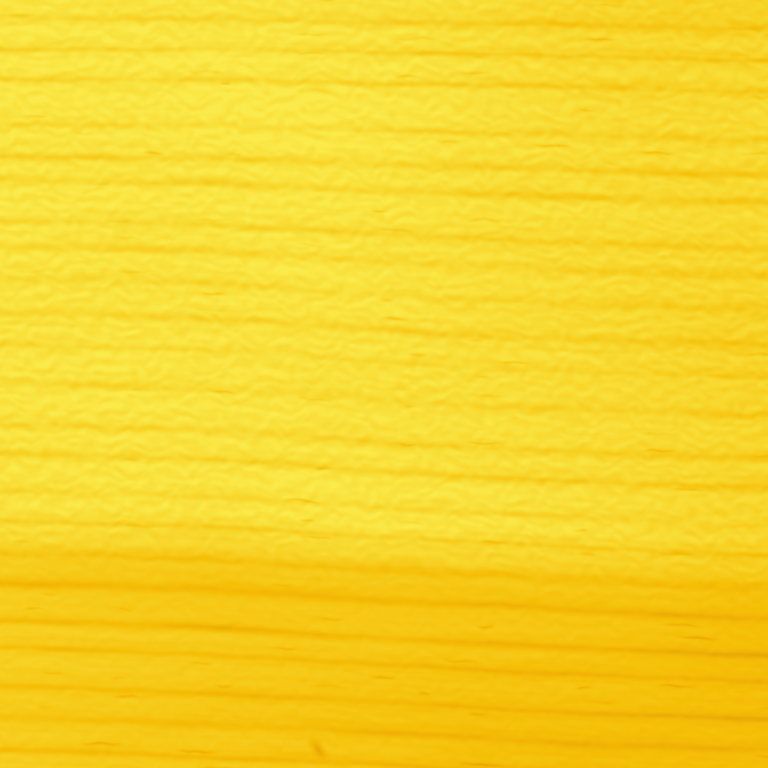
Give the GLSL for this texture, as a Shadertoy shader.

```glsl
// Yellow stained softwood: soft growth rings run across a sunlit board, over a
// darker lower band. Rings are jittered stripes in warped grain coordinates;
// gradient noise adds slanted surface relief, fibres and short dark flecks.

const vec3 UMBER = vec3(0.76, 0.50, 0.03);
const vec3 DEEP  = vec3(0.95, 0.71, 0.02);
const vec3 GOLD  = vec3(0.96, 0.75, 0.03);
const vec3 LIGHT = vec3(0.98, 0.91, 0.28);

const float RING_COUNT  = 23.0;   // rings over the canvas height
const float RING_JITTER = 0.42;   // shift of a ring inside its cell
const float RING_DEPTH  = 0.40;   // tone lost at a ring
const float BAND_EDGE   = 0.295;  // height of the darker band
const float BAND_BLUR   = 0.055;  // half width of its upper edge
const float RELIEF      = 0.21;   // strength of the rough surface
const float FIBRE       = 0.07;   // strength of the long fibres
const vec2  FLECK_CELL  = vec2(0.12, 0.022);
const float FLECK_SHARE = 0.24;   // share of cells holding a fleck
const vec2  SPECK_POS   = vec2(0.414, 0.025);

float hash(vec2 p) {
    vec3 q = fract(p.xyx * vec3(0.1031, 0.1030, 0.0973));
    q += dot(q, q.yzx + 33.33);
    return fract((q.x + q.y) * q.z);
}

float cornerSlope(vec2 cell, vec2 offset) {
    float angle = 6.2832 * hash(cell);
    return dot(vec2(cos(angle), sin(angle)), offset);
}

// Gradient noise, about -0.7 to 0.7
float gradientNoise(vec2 p) {
    vec2 i = floor(p), f = p - i;
    vec2 u = f * f * f * (f * (f * 6.0 - 15.0) + 10.0);
    vec2 e = vec2(1.0, 0.0);
    float low  = mix(cornerSlope(i, f), cornerSlope(i + e, f - e), u.x);
    float high = mix(cornerSlope(i + e.yx, f - e.yx), cornerSlope(i + 1.0, f - 1.0), u.x);
    return mix(low, high, u.y);
}

// Straightens the grain, which sinks towards the right
vec2 grainSpace(vec2 uv) {
    float drop = mix(0.044, 0.012, smoothstep(0.5, 1.0, uv.y));
    float sag = mix(uv.x, smoothstep(0.0, 1.0, uv.x), 0.6);
    float wave = 0.006 * gradientNoise(uv * vec2(2.5, 4.0) + 7.0)
               + 0.0020 * gradientNoise(uv * vec2(13.0, 12.0) + 31.0);
    return vec2(uv.x, uv.y + drop * sag + wave);
}

// Dark late wood: a soft core with a broader shade above it
float rings(vec2 grain, float count, float seed) {
    float y = grain.y * count, shade = 0.0;
    for (int k = -1; k <= 1; k++) {
        float id = floor(y) + float(k);
        float d = y - id - 0.5 - RING_JITTER * (hash(vec2(id, seed)) - 0.5);
        float width = mix(0.075, 0.125, hash(vec2(id, seed + 5.0)));
        float weight = mix(0.55, 0.90, hash(vec2(id, seed + 9.0)));
        weight *= 1.0 + 0.7 * gradientNoise(vec2(grain.x * 5.0, id * 3.7 + seed));
        float core = exp(-d * d / (width * width));
        float spread = d > 0.0 ? 0.28 : 0.16;
        float halo = exp(-d * d / (spread * spread));
        shade += weight * (0.62 * core + 0.33 * halo);
    }
    return shade;
}

// Short thin strokes along the grain, gathered in some parts of the board
float flecks(vec2 grain) {
    vec2 p = grain / FLECK_CELL;
    p.x += 0.5 * hash(vec2(floor(p.y), 3.0));
    vec2 id = floor(p);
    float share = FLECK_SHARE * (1.0 + 1.6 * gradientNoise(id * 0.37));
    float present = step(hash(id + 17.0), share);
    float reach = mix(0.08, 0.30, hash(id + 41.0));
    vec2 center = vec2(mix(0.32, 0.68, hash(id + 59.0)), mix(0.3, 0.7, hash(id + 73.0)));
    vec2 d = (p - id - center) * FLECK_CELL;
    float along = 1.0 - smoothstep(0.2, 1.0, abs(d.x) / (reach * FLECK_CELL.x));
    d.y += 0.003 * gradientNoise(vec2(grain.x * 50.0, id.y));
    float across = exp(-d.y * d.y / (0.0019 * 0.0019));
    return present * along * across * mix(0.35, 1.0, hash(id + 97.0));
}

// Small slanted dents, lit by the difference of two nearby heights
float relief(vec2 uv) {
    vec2 p = vec2(uv.x - 0.6 * uv.y, uv.y + 0.25 * uv.x) * vec2(50.0, 84.0);
    p += 0.9 * vec2(gradientNoise(uv * 30.0), gradientNoise(uv * 30.0 + 53.0));
    float dents = gradientNoise(p) - gradientNoise(p + vec2(-0.25, 0.45));
    return dents + 0.35 * gradientNoise(uv * vec2(95.0, 120.0) + 11.0);
}

// Broad light: bright upper left, dim right side, dark lower band
float boardTone(vec2 uv, vec2 grain) {
    float upper = 0.84 - 0.27 * smoothstep(0.35, 1.05, uv.x);
    upper -= 0.10 * smoothstep(0.92, 1.0, uv.y);
    upper += 0.06 * smoothstep(0.55, 0.80, uv.y);
    upper += 0.13 * gradientNoise(uv * vec2(2.0, 4.5) + 3.0);
    float lower = 0.41 - 0.30 * uv.x + 0.12 * gradientNoise(uv * vec2(2.0, 9.0) + 19.0);
    return mix(lower, upper, smoothstep(BAND_EDGE - BAND_BLUR, BAND_EDGE + BAND_BLUR, grain.y));
}

vec3 woodColor(float tone) {
    vec3 color = mix(DEEP, GOLD, clamp(tone / 0.2, 0.0, 1.0));
    color = mix(color, LIGHT, clamp((tone - 0.2) / 0.8, 0.0, 1.05));
    return mix(color, UMBER, clamp(-tone, 0.0, 1.0));
}

void mainImage(out vec4 fragColor, in vec2 fragCoord) {
    vec2 uv = fragCoord / iResolution.xy;
    vec2 grain = grainSpace(uv);
    float inUpper = smoothstep(BAND_EDGE - BAND_BLUR, BAND_EDGE + BAND_BLUR, grain.y);

    float tone = boardTone(uv, grain);
    tone -= RING_DEPTH * (rings(grain, RING_COUNT, 2.0) - 0.20);
    tone -= 0.07 * rings(grain, RING_COUNT * 1.9, 23.0);
    tone += RELIEF * mix(0.45, 1.0, inUpper) * relief(uv);
    tone += FIBRE * gradientNoise(grain * vec2(9.0, 110.0));
    tone -= 0.40 * flecks(grain);

    vec2 speck = (uv - SPECK_POS) * mat2(0.8, 0.6, -0.6, 0.8) / vec2(0.006, 0.012);
    tone -= 0.6 * exp(-dot(speck, speck));
    fragColor = vec4(woodColor(tone), 1.0);
}
```
